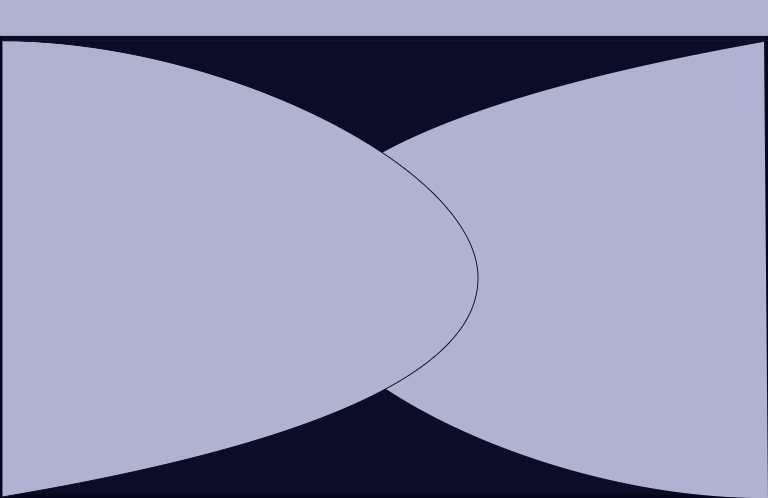
Give the GLSL for this background, as a Shadertoy shader.

```glsl
const vec2 DESIGN_SIZE = vec2(768.0, 500.0);
const vec3 LAVENDER = vec3(0.685, 0.700, 0.820);
const vec3 NAVY = vec3(0.047, 0.047, 0.157);
const vec3 INK = vec3(0.020, 0.020, 0.105);

// Antialiased coverage of a signed distance, positive inside
float coverage(float d, float pixel) {
    return clamp(0.5 + d / pixel, 0.0, 1.0);
}

vec2 cubic(vec2 a, vec2 b, vec2 c, vec2 d, float t) {
    float s = 1.0 - t;
    return s * s * s * a + 3.0 * s * s * t * b + 3.0 * s * t * t * c + t * t * t * d;
}

vec2 cubicTangent(vec2 a, vec2 b, vec2 c, vec2 d, float t) {
    float s = 1.0 - t;
    return s * s * (b - a) + 2.0 * s * t * (c - b) + t * t * (d - c);
}

// Distance to a curve descending in y, positive on its left side
float curveDistance(vec2 p, vec2 a, vec2 b, vec2 c, vec2 d) {
    float low = 0.0;
    float high = 1.0;
    for (int i = 0; i < 18; i++) {
        float mid = 0.5 * (low + high);
        if (cubic(a, b, c, d, mid).y < p.y) low = mid;
        else high = mid;
    }
    float t = 0.5 * (low + high);
    vec2 tangent = cubicTangent(a, b, c, d, t);
    return (cubic(a, b, c, d, t).x - p.x) * tangent.y / max(length(tangent), 0.001);
}

// Rounded sail with a straight left side and its tip on the right
float sailDistance(vec2 p) {
    vec2 top = vec2(2.0, 41.0);
    vec2 tip = vec2(478.0, 279.0);
    vec2 foot = vec2(2.0, 499.0);
    float d = p.y < tip.y
        ? curveDistance(p, top, vec2(222.0, 41.0), vec2(478.0, 169.0), tip)
        : curveDistance(p, tip, vec2(478.0, 383.0), vec2(280.0, 452.0), foot);
    return min(min(d, p.x - top.x), min(p.y - top.y, foot.y - p.y));
}

// Half turn plus a slight tilt, taking one anchor to the other
vec2 turnedPoint(vec2 p, vec2 pivot, vec2 anchor, float tilt) {
    vec2 offset = p - pivot;
    vec2 axis = vec2(cos(tilt), -sin(tilt));
    return anchor - vec2(dot(offset, axis), dot(offset, vec2(-axis.y, axis.x)));
}

void mainImage(out vec4 fragColor, in vec2 fragCoord) {
    // Design space has y pointing down
    vec2 uv = fragCoord / iResolution.xy;
    vec2 p = vec2(uv.x, 1.0 - uv.y) * DESIGN_SIZE;
    float pixel = DESIGN_SIZE.y / iResolution.y;

    // Dark panel below the pale top band, with a darker rim
    vec3 color = mix(LAVENDER, NAVY, coverage(p.y - 36.0, pixel));
    float rim = max(p.y - 496.0, max(2.0 - p.x, p.x - 766.0));
    color = mix(color, INK, coverage(rim, pixel) * step(36.0, p.y));

    // Right sail
    vec2 turned = turnedPoint(p, vec2(764.0, 42.0), vec2(2.0, 499.0), 0.0087);
    color = mix(color, LAVENDER, coverage(sailDistance(turned), pixel));

    // Left sail and its thin outline
    float left = sailDistance(p);
    float halfLine = 0.45;
    float line = coverage(left + halfLine, pixel) - coverage(left - halfLine, pixel);
    color = mix(color, LAVENDER, coverage(left, pixel));
    color = mix(color, INK, line);

    fragColor = vec4(color, 1.0);
}
```
